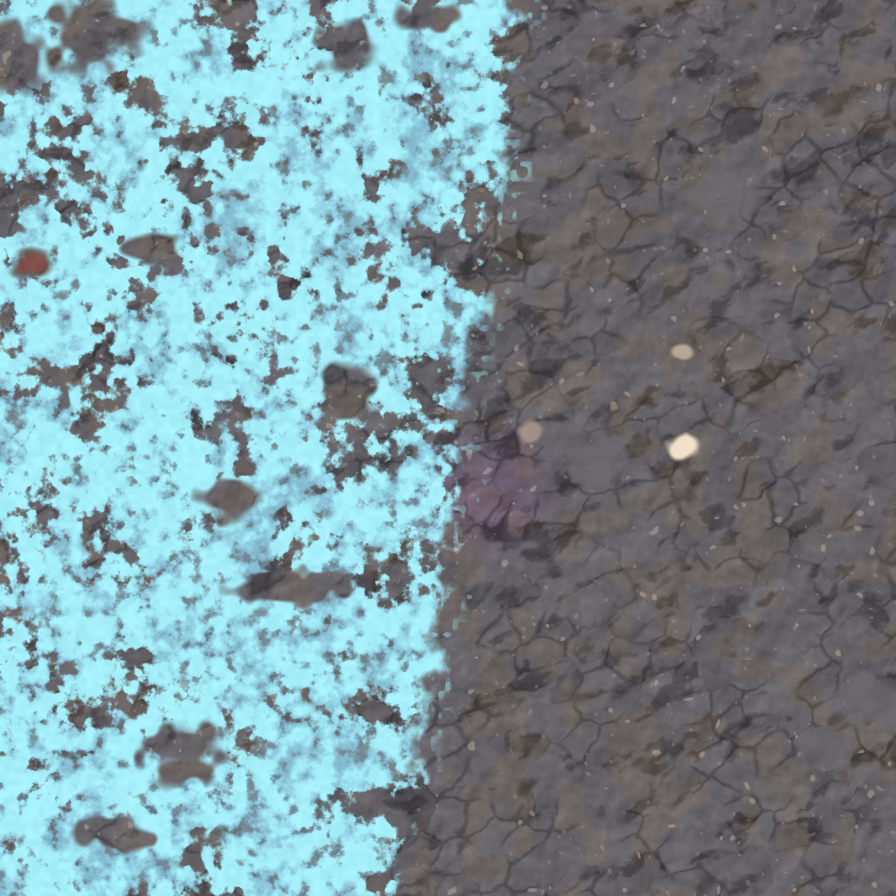
Write a WebGL 2 fragment shader that draws this texture.

```glsl
#version 300 es
precision highp float;
uniform vec2 u_resolution;
out vec4 fragColor;

const vec3 TAR = vec3(0.25, 0.24, 0.255);
const vec3 STONE = vec3(0.425, 0.415, 0.435);
const vec3 TAN_GRAIN = vec3(0.72, 0.65, 0.58);
const vec3 PAINT_LIGHT = vec3(0.65, 0.94, 0.985);
const vec3 PAINT_DULL = vec3(0.50, 0.70, 0.79);

float hash(vec2 p) {
    vec3 q = fract(p.xyx * vec3(0.1031, 0.1030, 0.0973));
    q += dot(q, q.yzx + 33.33);
    return fract((q.x + q.y) * q.z);
}

vec2 hash2(vec2 p) {
    return vec2(hash(p), hash(p + 71.7));
}

float noise(vec2 p) {
    vec2 cell = floor(p), f = fract(p);
    f = f * f * (3.0 - 2.0 * f);
    float low = mix(hash(cell), hash(cell + vec2(1, 0)), f.x);
    float high = mix(hash(cell + vec2(0, 1)), hash(cell + vec2(1, 1)), f.x);
    return mix(low, high, f.y);
}

float fbm(vec2 p) {
    float sum = 0.0, amp = 0.533;
    for (int i = 0; i < 4; i++) {
        sum += amp * noise(p);
        p = mat2(0.8, 0.6, -0.6, 0.8) * p * 2.03 + 17.3;
        amp *= 0.5;
    }
    return sum;
}

// Soft ellipse with a ragged rim
float blob(vec2 p, vec2 centre, vec2 radius, float rough) {
    float d = length((p - centre) / radius) + (noise(p * 65.0) - 0.5) * rough;
    return 1.0 - smoothstep(0.65, 1.15, d);
}

// Stone cells: x = gap to the neighbour, y = random tone
vec2 stones(vec2 p) {
    vec2 cell = floor(p);
    float nearest = 9.0, second = 9.0, tone = 0.0;
    for (int y = -1; y <= 1; y++)
    for (int x = -1; x <= 1; x++) {
        vec2 id = cell + vec2(x, y);
        float d = length(id + hash2(id) - p);
        if (d < nearest) { second = nearest; nearest = d; tone = hash(id + 9.1); }
        else second = min(second, d);
    }
    return vec2(second - nearest, tone);
}

// Sparse round grains on a jittered grid
float grains(vec2 p, float scale, float density) {
    vec2 q = p * scale, id = floor(q);
    vec2 centre = 0.3 + 0.4 * hash2(id);
    float size = mix(0.15, 0.3, hash(id + 4.7));
    float disc = 1.0 - smoothstep(size * 0.5, size, length(fract(q) - centre));
    return disc * step(1.0 - density, hash(id + 31.3));
}

vec3 asphalt(vec2 p) {
    vec2 warped = p + 0.018 * (vec2(fbm(p * 38.0), fbm(p * 38.0 + 50.0)) - 0.5);
    vec2 slanted = mat2(0.85, -0.53, 0.53, 0.85) * warped;
    vec2 cells = stones(slanted * vec2(23.0, 32.0));
    float relief = fbm(p * 48.0) - fbm(p * 48.0 + vec2(-0.2, 0.35));
    float crack = (1.0 - smoothstep(0.0, 0.2, cells.x)) * smoothstep(0.38, 0.65, noise(p * 24.0));
    float pits = smoothstep(0.56, 0.76, fbm(slanted * vec2(32.0, 58.0) + 8.0));
    float tone = 0.84 + 0.22 * (cells.y - 0.5) + 0.75 * relief - 0.5 * crack - 0.6 * pits;
    tone += 0.3 * (fbm(p * 100.0) - 0.5);
    vec3 col = mix(TAR, STONE, clamp(tone, -0.1, 1.15));
    col += vec3(0.025, 0.008, -0.02) * smoothstep(0.5, 0.7, noise(p * 36.0 + 5.0));
    col = mix(col, TAN_GRAIN, 0.55 * grains(warped, 58.0, 0.07));
    return mix(col, TAN_GRAIN, 0.3 * grains(warped + 0.37, 95.0, 0.09));
}

// Large bare patches in the paint
float chips(vec2 p) {
    float c = blob(p, vec2(0.10, 0.965), vec2(0.055, 0.04), 0.9);
    c = max(c, blob(p, vec2(0.02, 0.935), vec2(0.045, 0.04), 0.9));
    c = max(c, blob(p, vec2(0.39, 0.945), vec2(0.035, 0.028), 0.9));
    c = max(c, blob(p, vec2(0.48, 0.98), vec2(0.035, 0.018), 0.7));
    c = max(c, blob(p, vec2(0.17, 0.72), vec2(0.035, 0.017), 0.7));
    c = max(c, blob(p, vec2(0.036, 0.705), vec2(0.026, 0.016), 0.6));
    c = max(c, blob(p, vec2(0.385, 0.565), vec2(0.032, 0.036), 0.9));
    c = max(c, blob(p, vec2(0.26, 0.44), vec2(0.035, 0.022), 0.9));
    c = max(c, blob(p, vec2(0.33, 0.345), vec2(0.065, 0.02), 1.0));
    c = max(c, blob(p, vec2(0.205, 0.165), vec2(0.05, 0.035), 1.0));
    return max(c, blob(p, vec2(0.13, 0.07), vec2(0.05, 0.018), 0.9));
}

void main() {
    vec2 p = gl_FragCoord.xy / u_resolution;

    // Road surface with a few flat and pale stones
    vec3 road = asphalt(p);
    float flatStone = blob(p, vec2(0.67, 0.486), vec2(0.042, 0.026), 0.5);
    flatStone = max(flatStone, blob(p, vec2(0.97, 0.215), vec2(0.05, 0.03), 0.5));
    flatStone = max(flatStone, blob(p, vec2(0.81, 0.78), vec2(0.045, 0.025), 0.5));
    road = mix(road, STONE, 0.75 * flatStone);
    road = mix(road, vec3(0.95, 0.88, 0.79), blob(p, vec2(0.762, 0.502), vec2(0.017, 0.016), 0.5));
    road = mix(road, TAN_GRAIN, blob(p, vec2(0.76, 0.607), vec2(0.014, 0.01), 0.5));
    road = mix(road, TAN_GRAIN, 0.7 * blob(p, vec2(0.592, 0.518), vec2(0.014), 0.4));
    road += vec3(0.035, -0.015, 0.045) * (1.0 - smoothstep(0.0, 0.11, length(p - vec2(0.55, 0.45))));
    road = mix(road, vec3(0.55, 0.29, 0.25), 0.7 * blob(p, vec2(0.036, 0.705), vec2(0.022, 0.012), 0.5));

    // Ragged slanted border of the paint
    float border = 0.448 + 0.135 * p.y + 0.012 * (noise(vec2(p.y * 9.0, 3.0)) - 0.5);
    float inside = border - p.x + 0.05 * (fbm(p * 42.0) - 0.5);
    float cover = smoothstep(-0.008, 0.012, inside);
    cover = max(cover, 0.6 * smoothstep(-0.045, 0.0, inside) * smoothstep(0.66, 0.85, noise(p * 120.0)));

    // Worn holes and fine dark flecks
    float fine = fbm(p * 82.0 + 12.0);
    float wear = 0.62 * fbm(p * 19.0 + 3.0) + 0.38 * fine;
    wear += 0.07 * (1.0 - smoothstep(0.0, 0.08, inside));
    float bare = max(smoothstep(0.565, 0.655, wear), chips(p));
    float fleck = smoothstep(0.57, 0.78, fine) * 0.6;
    float dull = smoothstep(0.43, 0.66, 0.55 * fine + 0.45 * fbm(p * 28.0 + 40.0));
    vec3 paint = mix(PAINT_LIGHT, PAINT_DULL, 0.85 * dull);
    paint += 0.05 * (noise(p * 150.0) - 0.5);

    float opacity = cover * (1.0 - bare) * (1.0 - fleck);
    fragColor = vec4(mix(road, paint, opacity), 1.0);
}
```
